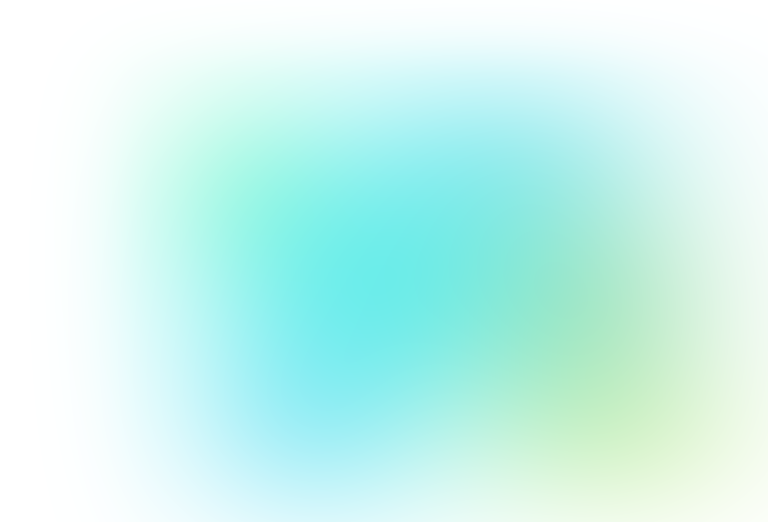
This background is drawn by a WebGL 1 fragment shader. Its source:

```glsl
precision highp float;
// A soft pastel glow on white: a wide cyan core, ringed by mint, sky,
// azure, green and lime. Each glow is an elliptical Gaussian that absorbs
// some light from the white ground; the left and top margins fade out.

uniform vec2 u_resolution;

// Absorbances: how much red, green and blue each glow removes from white.
const vec3 CYAN  = vec3(0.52, 0.06, 0.06);
const vec3 MINT  = vec3(0.12, 0.00, 0.07);
const vec3 SKY   = vec3(0.19, 0.04, 0.02);
const vec3 AZURE = vec3(0.17, 0.04, 0.01);
const vec3 GREEN = vec3(0.19, 0.07, 0.18);
const vec3 LIME  = vec3(0.07, 0.02, 0.14);

// Gaussian falloff, 1 at the center and 1/e at the given radii.
float glow(vec2 p, vec2 center, vec2 radii) {
  vec2 d = (p - center) / radii;
  return exp(-dot(d, d));
}

// Fade towards the white margins at the left and top.
float marginFade(vec2 p) {
  return smoothstep(0.0, 0.2, p.x) * smoothstep(-0.06, 0.16, 1.0 - p.y);
}

// Sum of the light absorbed by all glows.
vec3 absorbedLight(vec2 p) {
  vec3 sum = CYAN * glow(p, vec2(0.488, 0.462), vec2(0.247, 0.317));
  sum += MINT  * glow(p, vec2(0.306, 0.654), vec2(0.143, 0.212));
  sum += SKY   * glow(p, vec2(0.690, 0.712), vec2(0.208, 0.192));
  sum += AZURE * glow(p, vec2(0.391, 0.173), vec2(0.169, 0.212));
  sum += GREEN * glow(p, vec2(0.781, 0.413), vec2(0.182, 0.250));
  sum += LIME  * glow(p, vec2(0.800, 0.158), vec2(0.195, 0.183));
  return sum;
}

void main() {
  vec2 uv = gl_FragCoord.xy / u_resolution;
  vec3 color = vec3(1.0) - absorbedLight(uv) * marginFade(uv);
  gl_FragColor = vec4(clamp(color, 0.0, 1.0), 1.0);
}
```
